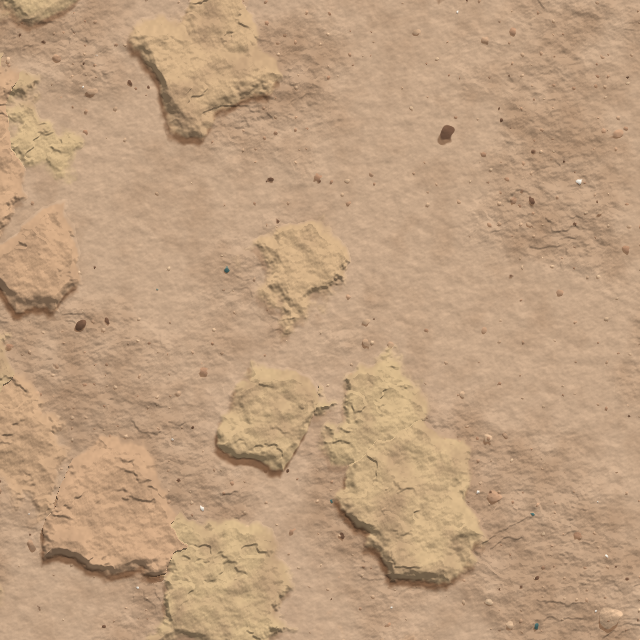
Reproduce this texture procedurally as a Shadertoy shader.

```glsl
// Sunlit sandy ground with half-buried ochre stone slabs, rubble ledges and scattered pebbles.
#define SLAB_GRID 4.0
#define SLAB_SIZE vec2(0.07, 0.135)
#define SLAB_SHARE vec2(0.92, 0.18)
#define SLAB_HEIGHT 0.008
#define LEDGE_HEIGHT 0.011
#define SHADOW_LENGTH 0.013
#define RELIEF 0.8
#define GRAIN 0.05
#define LIGHT_DIR vec2(0.35, 0.94)
#define SAND vec3(0.775, 0.652, 0.537)
#define SOIL vec3(0.665, 0.540, 0.430)

const vec3 SHADE = vec3(0.40, 0.27, 0.18);

vec3 hash3(ivec2 cell, int salt) {
    uvec3 v = uvec3(ivec3(cell, salt)) * 1664525u + 1013904223u;
    v.x += v.y * v.z; v.y += v.z * v.x; v.z += v.x * v.y;
    v ^= v >> 16u;
    v.x += v.y * v.z; v.y += v.z * v.x; v.z += v.x * v.y;
    return vec3(v >> 8u) / 16777216.0;
}

float noise(vec2 p, int salt) {
    ivec2 c = ivec2(floor(p));
    vec2 f = fract(p);
    f = f * f * (3.0 - 2.0 * f);
    float below = mix(hash3(c, salt).x, hash3(c + ivec2(1, 0), salt).x, f.x);
    float above = mix(hash3(c + ivec2(0, 1), salt).x, hash3(c + ivec2(1, 1), salt).x, f.x);
    return mix(below, above, f.y);
}

float fbm(vec2 p, int salt) {
    float sum = 0.0, amp = 0.5;
    for (int i = 0; i < 5; i++) {
        sum += amp * noise(p, salt + i);
        p = mat2(1.6, 1.2, -1.2, 1.6) * p + 3.7;
        amp *= 0.5;
    }
    return sum / 0.97;
}

// Nearest slab: signed distance, hue, tallness
vec3 slab(vec2 p) {
    vec2 w = p + 0.08 * (vec2(fbm(p * 10.0, 10), fbm(p * 10.0, 20)) - 0.5);
    ivec2 home = ivec2(floor(w * SLAB_GRID));
    vec3 nearest = vec3(1.0, 0.0, 0.0);
    for (int k = 0; k < 9; k++) {
        ivec2 cell = home + ivec2(k % 3, k / 3) - 1;
        vec3 place = hash3(cell, 31), kind = hash3(cell, 32);
        vec2 centre = (vec2(cell) + 0.5 + 0.7 * (place.xy - 0.5)) / SLAB_GRID;
        if (place.z > mix(SLAB_SHARE.x, SLAB_SHARE.y, smoothstep(0.5, 0.8, centre.x))) continue;
        float size = mix(SLAB_SIZE.x, SLAB_SIZE.y, kind.x), d = -1.0;
        for (int i = 0; i < 6; i++) {
            vec3 side = hash3(cell, 40 + i);
            float a = 1.0472 * (float(i) + 0.7 * side.x);
            d = max(d, dot(w - centre, vec2(cos(a), sin(a))) - size * mix(0.65, 1.1, side.y));
        }
        if (d < nearest.x) nearest = vec3(d, kind.y, smoothstep(0.3, 0.9, kind.z));
    }
    // Ragged rim; low slabs are partly buried in sand
    nearest.x += mix(0.13, 0.03, nearest.z) * (fbm(p * 17.0, 50) - 0.46);
    return nearest;
}

float roughness(vec2 p) { return smoothstep(0.40, 0.62, fbm(p * 4.5, 60)); }

float height(vec2 p) {
    vec3 s = slab(p);
    float rim = smoothstep(-0.008 - 0.022 * noise(p * 21.0, 55), 0.005, s.x);
    float f = fbm(p * vec2(11.0, 15.0), 70) * 6.0;
    float terrace = (floor(f) + smoothstep(0.0, 0.2, fract(f))) / 6.0;
    float ledge = mix(f / 6.0, terrace, smoothstep(0.4, 0.65, noise(p * 19.0, 80)));
    float stone = SLAB_HEIGHT * mix(0.2, 1.0, s.z) + LEDGE_HEIGHT * (ledge - 0.5);
    stone += 0.004 * fbm(p * 45.0, 85);
    float rough = roughness(p);
    float soil = mix(0.0014, 0.0038, rough) * fbm(p * vec2(50.0, 70.0), 90);
    soil += 0.006 * rough * (ledge - 0.5);
    return mix(stone, soil, rim);
}

// One stone at most per cell, with its shadow on the side away from the light
void pebbles(inout vec3 col, vec2 p, float grid, float share, int salt) {
    ivec2 cell = ivec2(floor(p * grid));
    vec3 place = hash3(cell, salt), form = hash3(cell, salt + 1), kind = hash3(cell, salt + 2);
    if (place.z > share) return;
    vec2 q = fract(p * grid) - 0.5 - 0.4 * (place.xy - 0.5);
    float a = 6.2832 * form.x, r = mix(0.07, 0.18, form.y * form.y);
    mat2 turn = mat2(cos(a), sin(a), -sin(a), cos(a));
    vec2 squash = vec2(1.0, mix(1.0, 1.7, form.z));
    float wobble = 0.12 * (noise(p * grid * 9.0, salt + 3) - 0.5);
    float d = length(turn * q * squash) - r + wobble;
    float shadow = length(turn * (q + LIGHT_DIR * r * 0.55) * squash) - r + wobble;
    float soft = max(0.0015, 1.0 / iResolution.y) * grid;
    vec3 tone = mix(vec3(0.67, 0.51, 0.40), vec3(0.82, 0.70, 0.57), kind.x);
    tone = mix(tone, vec3(0.43, 0.32, 0.25), step(0.92, kind.y));
    tone = mix(tone, vec3(0.88, 0.85, 0.80), step(0.98, kind.z));
    tone = mix(tone, vec3(0.30, 0.42, 0.41), step(kind.z, 0.004));
    tone *= 1.0 + 0.25 * clamp(dot(q, LIGHT_DIR) / r, -1.0, 0.6);
    col = mix(col, SHADE, 0.55 * (1.0 - smoothstep(-soft, soft, shadow)));
    col = mix(tone, col, smoothstep(-soft, soft, d));
}

void mainImage(out vec4 fragColor, in vec2 fragCoord) {
    vec2 p = fragCoord / iResolution.y;
    vec3 s = slab(p);
    // Sand with browner, rougher patches
    float rough = roughness(p);
    float brown = 0.5 * rough + 1.2 * (fbm(p * 26.0, 100) - 0.44);
    vec3 col = mix(SAND, SOIL, clamp(brown, 0.0, 1.0));
    pebbles(col, p, 11.0, 0.10, 200);
    pebbles(col, p + 0.37, 27.0, 0.13, 210);
    pebbles(col, p + 0.71, 60.0, 0.08 + 0.2 * rough, 220);
    // Slab shadows, then stone colour with dusty stains
    vec3 caster = slab(p + LIGHT_DIR * SHADOW_LENGTH);
    col = mix(col, SHADE, 0.75 * caster.z * (1.0 - smoothstep(-0.006, 0.004, caster.x)));
    vec3 stone = mix(vec3(0.785, 0.635, 0.50), vec3(0.80, 0.685, 0.52), smoothstep(0.2, 0.8, s.y));
    stone = mix(stone, SOIL, clamp(1.8 * (fbm(p * 21.0, 110) - 0.47), 0.0, 0.6));
    float blur = mix(0.012, 0.003, s.z);
    col = mix(stone, col, smoothstep(-blur, blur, s.x));
    // Relief lighting and fine grain
    vec2 reach = LIGHT_DIR * 0.0015;
    float slope = (height(p + reach) - height(p - reach)) / 0.003;
    col *= 1.0 + clamp(-RELIEF * slope, -0.42, 0.07);
    col *= 1.0 + GRAIN * (noise(p * 240.0, 140) + noise(p * 120.0, 150) - 1.0);
    fragColor = vec4(col, 1.0);
}
```
